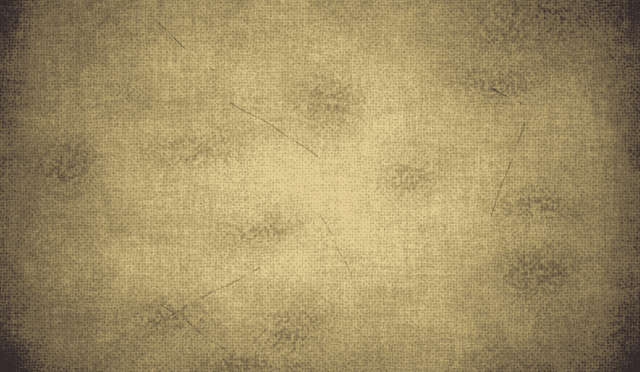
A Shadertoy shader for this texture:

```glsl
// Worn, vignetted burlap cloth with woven threads, dark stains and fine scratches.
#define THREADS 128.0        // threads per canvas height
#define WEAVE_DEPTH 0.050    // contrast of the woven relief
#define STREAK_DEPTH 0.13    // contrast of uneven threads
#define GRAIN_DEPTH 0.13     // contrast of fine grain
#define STAIN_DEPTH 0.23     // darkness of worn stains
#define SCRATCH_DEPTH 0.17   // darkness of scratches
#define SCRATCH_WIDTH 0.0022 // in canvas heights
#define CENTER_TONE 0.85     // tone in the lit middle
#define FALLOFF 0.37         // strength of the vignette

const float PI = 3.14159;

float hash(vec2 p) {
    vec3 q = fract(vec3(p.xyx) * 0.1031);
    q += dot(q, q.yzx + 33.33);
    return fract((q.x + q.y) * q.z);
}

float noise(vec2 p) {
    vec2 i = floor(p), f = fract(p);
    f = f * f * (3.0 - 2.0 * f);
    float low = mix(hash(i), hash(i + vec2(1, 0)), f.x);
    float high = mix(hash(i + vec2(0, 1)), hash(i + vec2(1, 1)), f.x);
    return mix(low, high, f.y);
}

float fbm(vec2 p) {
    float sum = 0.0, amp = 0.5;
    for (int i = 0; i < 5; i++) {
        sum += amp * noise(p);
        p = mat2(1.6, 1.2, -1.2, 1.6) * p + 17.3;
        amp *= 0.5;
    }
    return sum;
}

// Over-under relief of crossing threads, faded when too fine to resolve
float weave(vec2 p) {
    vec2 g = p * THREADS;
    g += 0.7 * vec2(noise(p * vec2(9, 30)), noise(p * vec2(30, 9) + 40.0));
    vec2 ridge = cos(2.0 * PI * g);
    float checker = sin(PI * g.x) * sin(PI * g.y);
    float fade = 1.0 - smoothstep(0.4, 0.7, THREADS / iResolution.y);
    return fade * (0.5 * (ridge.x + ridge.y) + 0.6 * checker);
}

// Soft worn patches: centre xy, radii zw
float stains(vec2 p) {
    const vec4 patches[12] = vec4[12](
        vec4(1.43, 0.94, 0.20, 0.09), vec4(1.32, 0.78, 0.12, 0.06),
        vec4(1.09, 0.52, 0.08, 0.07), vec4(0.89, 0.72, 0.10, 0.09),
        vec4(0.52, 0.60, 0.15, 0.06), vec4(0.17, 0.55, 0.10, 0.10),
        vec4(0.70, 0.37, 0.11, 0.05), vec4(0.79, 0.12, 0.12, 0.10),
        vec4(1.44, 0.44, 0.11, 0.06), vec4(1.45, 0.27, 0.12, 0.08),
        vec4(0.47, 0.15, 0.12, 0.06), vec4(0.69, 0.02, 0.22, 0.05));
    vec2 warped = p + 0.07 * (vec2(fbm(p * 9.0), fbm(p * 9.0 + 31.0)) - 0.5);
    float mask = 0.0;
    for (int i = 0; i < 12; i++) {
        vec2 d = (warped - patches[i].xy) / patches[i].zw;
        mask = max(mask, exp(-dot(d, d)));
    }
    return mask;
}

float segmentDistance(vec2 p, vec2 a, vec2 b) {
    vec2 ab = b - a;
    return length(p - a - ab * clamp(dot(p - a, ab) / dot(ab, ab), 0.0, 1.0));
}

// Thin broken lines: start xy, end zw
float scratches(vec2 p) {
    const vec4 lines[7] = vec4[7](
        vec4(0.62, 0.73, 0.86, 0.58), vec4(0.40, 0.96, 0.57, 0.81),
        vec4(0.86, 0.43, 0.97, 0.21), vec4(0.70, 0.28, 0.42, 0.13),
        vec4(0.42, 0.19, 0.60, 0.06), vec4(1.41, 0.67, 1.32, 0.42),
        vec4(1.24, 0.81, 1.41, 0.72));
    vec2 bent = p + 0.012 * (vec2(noise(p * 14.0), noise(p * 14.0 + 9.0)) - 0.5);
    float nearest = 1.0;
    for (int i = 0; i < 7; i++)
        nearest = min(nearest, segmentDistance(bent, lines[i].xy, lines[i].zw));
    float line = 1.0 - smoothstep(0.0, SCRATCH_WIDTH + 0.5 / iResolution.y, nearest);
    return line * smoothstep(0.25, 0.65, noise(p * 45.0));
}

// Brown-violet shadow through olive to pale straw
vec3 clothColor(float tone) {
    vec3 c = mix(vec3(0.21, 0.17, 0.17), vec3(0.48, 0.42, 0.30), smoothstep(0.16, 0.50, tone));
    c = mix(c, vec3(0.70, 0.62, 0.42), clamp((tone - 0.48) / 0.22, 0.0, 1.0));
    return mix(c, vec3(0.88, 0.80, 0.58), clamp((tone - 0.70) / 0.19, 0.0, 1.0));
}

void mainImage(out vec4 fragColor, in vec2 fragCoord) {
    vec2 uv = fragCoord / iResolution.xy;
    vec2 p = fragCoord / iResolution.y;

    // Broad light
    vec2 q = 2.0 * (uv - vec2(0.50, 0.51));
    float tone = CENTER_TONE - FALLOFF * (q.x * q.x + 0.52 * q.y * q.y);
    tone -= 0.10 * smoothstep(0.85, 1.0, abs(q.x));
    tone += 0.16 * (fbm(p * vec2(5, 7)) - 0.48);

    // Threads and grain
    float across = noise(p * vec2(20, 170));
    float along = noise(p * vec2(150, 18) + 70.0);
    float grain = noise(p * 230.0);
    tone += WEAVE_DEPTH * weave(p);
    tone += STREAK_DEPTH * (0.5 * (across + along) - 0.5) + GRAIN_DEPTH * (grain - 0.5);

    // Wear shows through the low threads
    float pits = smoothstep(0.35, 0.75, 0.3 * across + 0.25 * along + 0.45 * noise(p * 140.0 + 5.0));
    float edgeWear = 0.5 * smoothstep(0.35, 1.1, length(q)) * smoothstep(0.38, 0.62, fbm(p * 8.0 + 12.0));
    float wear = max(stains(p), edgeWear);
    tone -= STAIN_DEPTH * wear * (0.2 + 0.8 * pits);
    tone -= SCRATCH_DEPTH * scratches(p);

    fragColor = vec4(clothColor(tone), 1.0);
}
```
